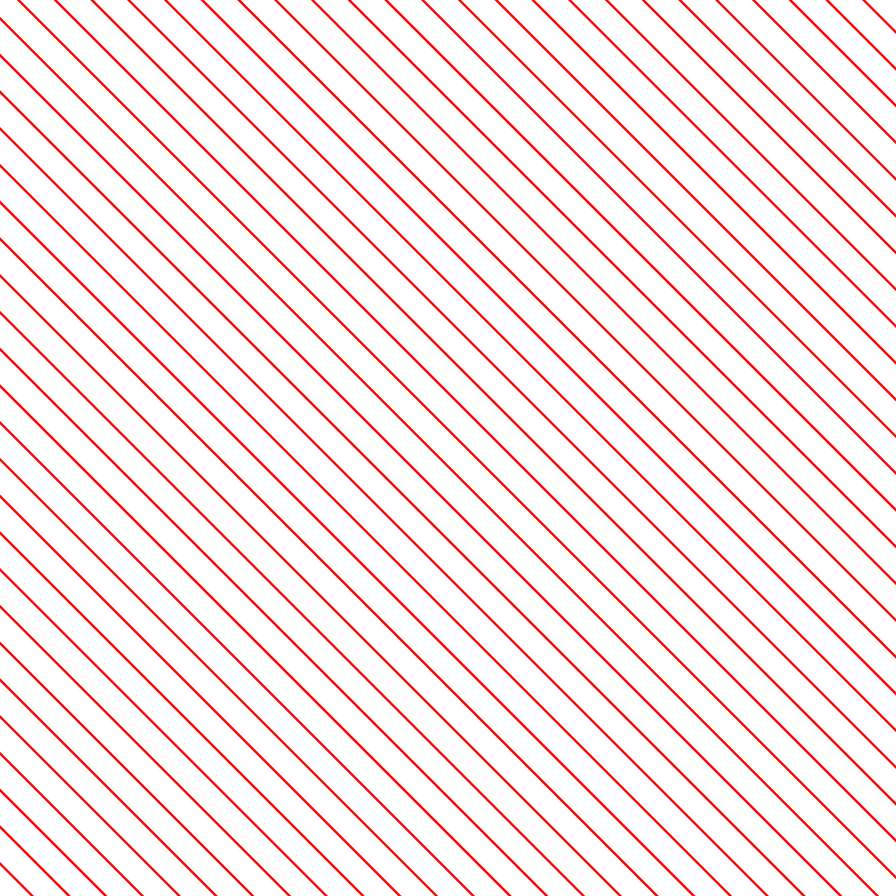
Give the GLSL for this pattern, as a Shadertoy shader.

```glsl
// Thin red diagonal pinstripes on white, falling to the right at 45 degrees.
// The stripe coordinate is folded with fract into the distance to the nearest
// line, which is then covered with a one-pixel box filter.

const float REPEATS    = 24.381;   // stripes along one canvas edge
const float LINE_WIDTH = 0.0026;   // measured across the stripe
const float PHASE      = 0.5;      // top left corner lies midway between lines
const vec3  PAPER      = vec3(1.0);
const vec3  INK        = vec3(1.0, 0.0, 0.0);

// Perpendicular distance to the centre of the nearest stripe
float stripeDistance(vec2 p) {
    float across = (p.x + p.y - 1.0) * REPEATS + PHASE;
    float offset = abs(fract(across + 0.5) - 0.5);
    return offset / (REPEATS * sqrt(2.0));
}

void mainImage(out vec4 fragColor, in vec2 fragCoord) {
    vec2 p = fragCoord / iResolution.y;
    float pixel = 1.0 / iResolution.y;

    // Coverage of the line within the pixel
    float edge = 0.5 * LINE_WIDTH - stripeDistance(p);
    float coverage = clamp(edge / pixel + 0.5, 0.0, 1.0);

    fragColor = vec4(mix(PAPER, INK, coverage), 1.0);
}
```
